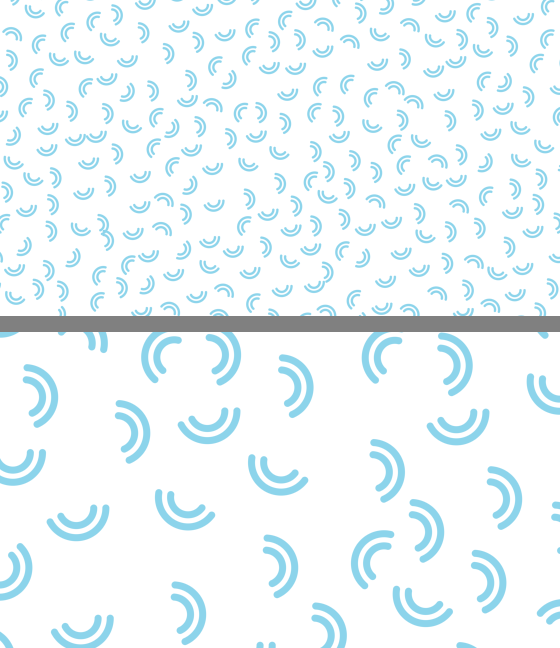
Top: the whole. Bottom: its middle third, enlarged.
Give the GLSL for this pattern, as a WebGL 2 fragment shader.

```glsl
#version 300 es
precision highp float;
// Scattered pairs of concentric sky-blue arcs with round ends on white.

uniform vec2 u_resolution;
out vec4 fragColor;

// Lengths are fractions of the canvas height, angles are in radians.
const vec3 PAPER = vec3(1.0);
const vec3 INK = vec3(0.55, 0.83, 0.92);
const float SPACING = 0.0955;       // lattice step
const float ROW_HEIGHT = 0.866;     // row step, in lattice steps
const float LATTICE_TILT = 0.33;
const float JITTER = 0.56;          // width of the random offset, in steps
const float MIN_GAP = 0.9;          // closer neighbours push apart, in steps
const float OUTER_RADIUS = 0.0312;
const float INNER_RADIUS = 0.0184;
const float HALF_STROKE = 0.0037;
const float HALF_SWEEP = 1.33;
const float CENTRE_SHIFT = 0.020;   // from arc centre to middle of the motif
const float EDGE_PIXELS = 0.72;     // half width of the soft edge

// Degrees the arcs bulge towards; repeated entries are more frequent.
const int DIRECTION_COUNT = 12;
const float DIRECTIONS[DIRECTION_COUNT] = float[](
    -76.0, -76.0, -76.0, -76.0, 153.0, 153.0,
    10.0, 10.0, 10.0, -31.0, 64.0, -113.0);

vec3 hash3(vec2 cell) {
    vec3 p = fract(cell.xyx * vec3(0.1031, 0.1030, 0.0973));
    p += dot(p, p.yxz + 33.33);
    return fract((p.xxy + p.yzz) * p.zyx);
}

mat2 rotation(float angle) {
    float c = cos(angle), s = sin(angle);
    return mat2(c, s, -s, c);
}

// Every second row is shifted by half a step.
float rowShift(float row) {
    return 0.5 * mod(row, 2.0);
}

vec2 jitteredPoint(vec2 cell) {
    vec2 centre = vec2(cell.x + 0.5 + rowShift(cell.y), (cell.y + 0.5) * ROW_HEIGHT);
    return centre + (hash3(cell + 71.0).xy - 0.5) * JITTER;
}

// Jittered point, moved away from neighbours that are too close.
vec2 spacedPoint(vec2 cell) {
    vec2 point = jitteredPoint(cell);
    vec2 push = vec2(0.0);
    for (int j = -1; j <= 1; j++) {
        for (int i = -1; i <= 1; i++) {
            if (i == 0 && j == 0) continue;
            vec2 away = point - jitteredPoint(cell + vec2(i, j));
            float gap = max(length(away), 0.001);
            push += away / gap * 0.5 * max(MIN_GAP - gap, 0.0);
        }
    }
    return point + push;
}

// Distance to the centre line of an arc that bulges towards +x.
float arcDistance(vec2 p, float radius) {
    p.y = abs(p.y);
    vec2 tip = vec2(cos(HALF_SWEEP), sin(HALF_SWEEP));
    bool withinSweep = tip.y * p.x > tip.x * p.y;
    return withinSweep ? abs(length(p) - radius) : length(p - radius * tip);
}

float motifDistance(vec2 p) {
    p.x += CENTRE_SHIFT;
    return min(arcDistance(p, OUTER_RADIUS), arcDistance(p, INNER_RADIUS)) - HALF_STROKE;
}

void main() {
    vec2 uv = gl_FragCoord.xy / u_resolution.y;
    vec2 lattice = rotation(-LATTICE_TILT) * uv / SPACING + 40.0;

    // Nearest motif among the surrounding cells.
    float nearest = 1.0;
    float row = floor(lattice.y / ROW_HEIGHT);
    for (int j = -1; j <= 1; j++) {
        float cellRow = row + float(j);
        float column = floor(lattice.x - rowShift(cellRow));
        for (int i = -1; i <= 1; i++) {
            vec2 cell = vec2(column + float(i), cellRow);
            vec2 offset = (lattice - spacedPoint(cell)) * SPACING;
            int pick = int(hash3(cell).z * float(DIRECTION_COUNT)) % DIRECTION_COUNT;
            float angle = radians(DIRECTIONS[pick]) - LATTICE_TILT;
            nearest = min(nearest, motifDistance(rotation(-angle) * offset));
        }
    }

    // Ink with a soft edge.
    float edge = EDGE_PIXELS / u_resolution.y;
    float ink = 1.0 - smoothstep(-edge, edge, nearest);
    fragColor = vec4(mix(PAPER, INK, ink), 1.0);
}
```
